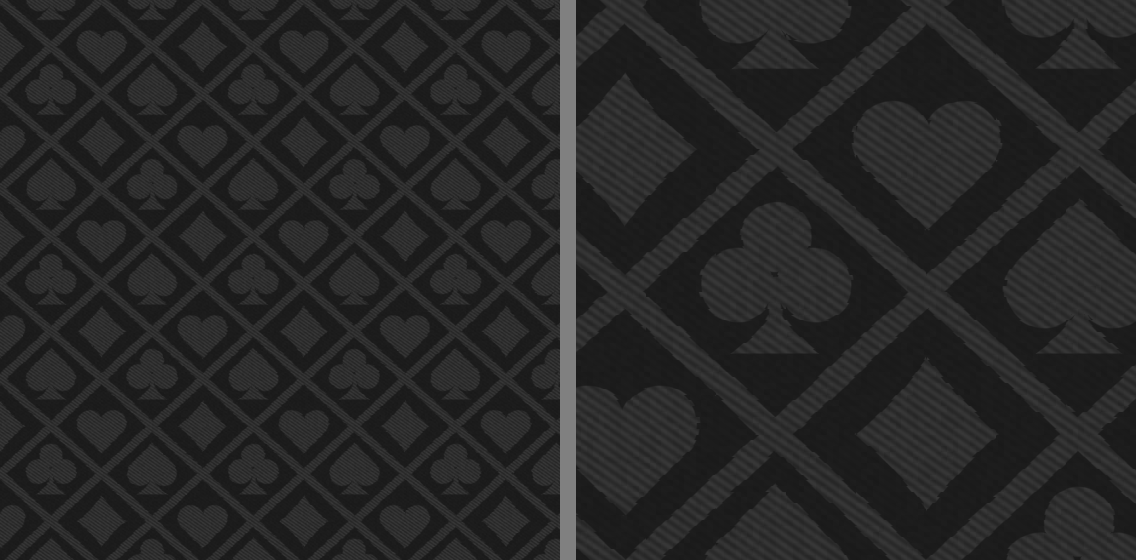
Left: the whole. Right: its middle third, enlarged.
Write a WebGL 2 fragment shader that draws this pattern.

```glsl
#version 300 es
precision highp float;
// Dark woven cloth: a trellis of diamond cells, each holding a card suit.
// Cells come from a skewed lattice, suits from distance functions, and a
// fine twill ridge with hashed yarn noise gives the raised weave its texture.

uniform vec2 u_resolution;
out vec4 fragColor;

const vec3 GROUND_COLOR = vec3(0.108);
const vec3 RAISED_COLOR = vec3(0.182);
const vec2 CELL_SIZE = vec2(0.1806, 0.1695);   // full diagonals of a cell
const vec2 CELL_ORIGIN = vec2(0.0911, 0.832);  // centre of one club cell
const float BAND_HALF_WIDTH = 0.0073;
const float SUIT_SCALE = 0.0443;               // half width of a suit
const float THREAD_SIZE = 0.0034;
const float EDGE_JITTER = 0.0026;
const vec2 RIDGE_NORMAL = vec2(0.57, 0.82);
const float RIDGE_PERIOD = 0.005;
const float RIDGE_DEPTH = 0.026;
const float YARN_NOISE = 0.02;
const float GROUND_NOISE = 0.012;
const float TAU = 6.28318;

float hash(vec2 p) {
    return fract(sin(dot(p, vec2(127.1, 311.7))) * 43758.5453);
}

// Suits: the half width is about 1, negative inside.
float heart(vec2 q) {
    q.x = abs(q.x);
    float lobe = length(q - vec2(0.48, 0.13)) - 0.52;
    float side = dot(q + vec2(0.0, 1.09), vec2(0.707, -0.707));
    float cap = (q.y - 0.13 + 0.432 * q.x) * 0.918;
    return min(lobe, max(side, cap));
}

float stem(vec2 q) {
    float t = clamp((-0.3 - q.y) / 0.53, 0.0, 1.0);
    float flare = (abs(q.x) - 0.09 - 0.5 * pow(t, 1.3)) * 0.75;
    return max(flare, max(-0.83 - q.y, q.y - 0.2));
}

float spade(vec2 q) {
    return min(heart(vec2(q.x, 0.16 - q.y)), stem(q));
}

float club(vec2 q) {
    float top = length(q - vec2(0.0, 0.735)) - 0.47;
    float sides = length(vec2(abs(q.x), q.y) - vec2(0.52, 0.09)) - 0.5;
    return min(min(top, sides), stem(q));
}

float diamond(vec2 q) {
    q = abs(q) / vec2(0.97, 1.03);
    return (q.x + q.y + 0.3 * q.x * q.y - 1.0) * 0.68;
}

// Distance to the nearest raised part, trellis or suit.
float raisedDistance(vec2 p) {
    vec2 s = (p - CELL_ORIGIN) / CELL_SIZE;
    vec2 lattice = vec2(s.x + s.y, s.x - s.y);
    vec2 cell = floor(lattice + 0.5);

    vec2 toLine = abs(fract(lattice) - 0.5);
    float band = min(toLine.x, toLine.y) / length(1.0 / CELL_SIZE) - BAND_HALF_WIDTH;

    vec2 center = 0.5 * vec2(cell.x + cell.y, cell.x - cell.y);
    vec2 q = (s - center) * CELL_SIZE / SUIT_SCALE;
    bool blackSuit = mod(cell.x + cell.y, 2.0) < 0.5;
    bool oddCell = mod(cell.x, 2.0) > 0.5;
    float suit;
    if (blackSuit) suit = oddCell ? spade(q) : club(q);
    else suit = oddCell ? heart(q) : diamond(q);

    return min(band, suit * SUIT_SCALE);
}

void main() {
    vec2 uv = gl_FragCoord.xy / u_resolution.y;
    float pixel = 1.0 / u_resolution.y;

    // Each thread row shifts a little, so edges look woven.
    vec2 thread = floor(uv / THREAD_SIZE);
    float shift = (hash(vec2(thread.y, floor(uv.x * 24.0))) - 0.5) * EDGE_JITTER;
    float d = raisedDistance(uv + vec2(shift, 0.0));
    float raised = 1.0 - smoothstep(-pixel, pixel, d);

    // Twill ridges, faded out when too fine for the canvas.
    float ridge = sin(TAU * dot(uv, RIDGE_NORMAL) / RIDGE_PERIOD);
    ridge *= 1.0 - smoothstep(0.42, 0.8, pixel / RIDGE_PERIOD);
    float yarn = hash(thread) - 0.5;

    vec3 ground = GROUND_COLOR + yarn * GROUND_NOISE + ridge * 0.003;
    vec3 weave = RAISED_COLOR + ridge * RIDGE_DEPTH + yarn * YARN_NOISE;
    fragColor = vec4(mix(ground, weave, raised), 1.0);
}
```
